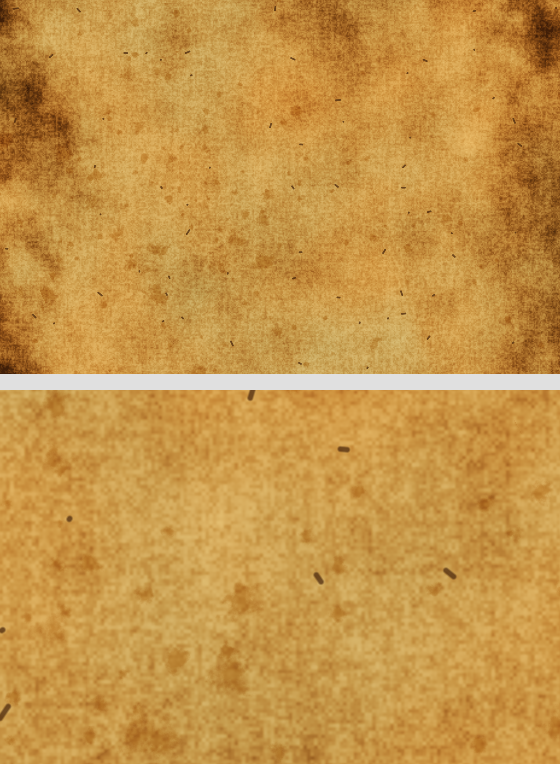
Top, the full canvas; bottom, a detail of the centre.
Reproduce this texture procedurally as a Shadertoy shader.

```glsl
// Aged golden parchment: layered noise sets a tone that runs through a ramp
// from dark brown to pale straw. Ragged dark borders, woven fibres, creases,
// rust stains and small dark flecks are added on top.

float hash(vec2 p) {
    vec3 q = fract(p.xyx * vec3(0.1031, 0.1030, 0.0973));
    q += dot(q, q.yzx + 33.33);
    return fract((q.x + q.y) * q.z);
}

vec2 hash2(vec2 p) {
    return vec2(hash(p), hash(p + 71.7));
}

float noise(vec2 p) {
    vec2 i = floor(p), f = fract(p);
    f = f * f * (3.0 - 2.0 * f);
    return mix(mix(hash(i), hash(i + vec2(1, 0)), f.x),
               mix(hash(i + vec2(0, 1)), hash(i + vec2(1, 1)), f.x), f.y);
}

// Fractal noise centred on zero
float fbm(vec2 p) {
    float sum = 0.0, amp = 0.5;
    for (int i = 0; i < 5; i++) {
        sum += amp * (noise(p) - 0.5);
        p = mat2(0.8, 0.6, -0.6, 0.8) * p * 2.03 + 17.3;
        amp *= 0.52;
    }
    return sum;
}

// Ragged blots, at most one per cell; density is the chance of a blot
float blots(vec2 p, float cells, float density) {
    vec2 g = p * cells, id = floor(g);
    float ragged = fbm(p * 55.0) * 0.55 + fbm(p * 150.0) * 0.3, cover = 0.0;
    for (int y = -1; y <= 1; y++)
    for (int x = -1; x <= 1; x++) {
        vec2 c = id + vec2(x, y);
        float radius = mix(0.08, 0.3, pow(hash(c + 5.1), 2.0));
        float d = length(g - c - hash2(c)) + ragged - radius;
        float present = step(hash(c + 23.9), density);
        cover = max(cover, present * (1.0 - smoothstep(-0.12, 0.12, d)));
    }
    return cover;
}

// Tiny elongated specks with random directions
float flecks(vec2 p, float cells) {
    vec2 g = p * cells, id = floor(g);
    float angle = 6.283 * hash(id + 3.7);
    vec2 dir = vec2(cos(angle), sin(angle));
    vec2 d = g - id - 0.25 - 0.5 * hash2(id);
    float reach = 0.11 * hash(id + 8.2);
    float along = clamp(dot(d, dir), -reach, reach);
    float dist = length(d - dir * along);
    return step(hash(id + 40.3), 0.14) * (1.0 - smoothstep(0.02, 0.06, dist));
}

// Faint straight folds: a dark line with a lighter flank
float creases(vec2 p, float aspect) {
    float sum = 0.0;
    for (int i = 0; i < 14; i++) {
        vec2 seed = vec2(float(i) * 7.3, 4.9);
        vec2 d = p - hash2(seed) * vec2(aspect, 1.0);
        float angle = 0.4 + 1.1 * hash(seed + 2.0);
        vec2 dir = vec2(cos(angle), sin(angle));
        float side = dot(d, vec2(-dir.y, dir.x)) + 0.03 * fbm(p * 6.0);
        float fade = 1.0 - smoothstep(0.04, 0.2, abs(dot(d, dir)));
        sum += fade * (0.35 * exp(-abs(side - 0.008) * 130.0)
                     - 0.55 * exp(-abs(side) * 320.0));
    }
    return sum;
}

vec3 paperRamp(float t) {
    vec3 c = mix(vec3(0.25, 0.12, 0.03), vec3(0.47, 0.26, 0.07), clamp(t * 0.5 + 1.0, 0.0, 1.0));
    c = mix(c, vec3(0.59, 0.35, 0.11), clamp(t, 0.0, 1.0));
    c = mix(c, vec3(0.69, 0.45, 0.17), clamp(t - 1.0, 0.0, 1.0));
    c = mix(c, vec3(0.76, 0.54, 0.23), clamp(t - 2.0, 0.0, 1.0));
    c = mix(c, vec3(0.80, 0.61, 0.29), clamp(t - 3.0, 0.0, 1.0));
    c = mix(c, vec3(0.84, 0.67, 0.36), clamp(t - 4.0, 0.0, 1.0));
    return mix(c, vec3(0.89, 0.75, 0.45), clamp((t - 5.0) * 0.5, 0.0, 1.0));
}

void mainImage(out vec4 fragColor, in vec2 fragCoord) {
    vec2 p = fragCoord / iResolution.y;
    float aspect = iResolution.x / iResolution.y;

    // Cloudy wear, with some upright streaking
    float tone = 4.25 + 3.0 * fbm(p * 3.2 + 4.0) + 2.4 * fbm(p * 11.0 + 31.0);
    tone += 1.4 * fbm(p * vec2(18.0, 3.0) + 60.0);

    // Ragged dark borders, heaviest at the left
    float rag = 0.35 * fbm(p * 4.5 + 12.0) + 0.12 * fbm(p * 19.0);
    float left = 1.0 - smoothstep(-0.04, 0.23, p.x + rag);
    float right = 1.0 - smoothstep(-0.05, 0.27, aspect - p.x + rag);
    float top = 1.0 - smoothstep(-0.04, 0.25, 1.0 - p.y + rag);
    float mottle = 1.0 + 2.2 * fbm(p * 13.0 + 80.0);
    tone -= (3.6 * left + 2.3 * right + 1.3 * top) * mottle;

    // Fibres, grain, folds and one long upright scratch
    tone += 0.8 * (noise(p * vec2(32.0, 210.0)) + noise(p * vec2(210.0, 24.0)) - 1.0);
    tone += 1.8 * (noise(p * 310.0) - 0.5) + 1.4 * (noise(p * 145.0 + 9.0) - 0.5);
    tone += creases(p, aspect);
    float scratch = exp(-abs(p.x - 0.46 - 0.004 * fbm(p * 5.0)) * 500.0);
    tone -= 0.9 * scratch * smoothstep(0.25, 0.5, p.y) * noise(p * 30.0);
    vec3 color = paperRamp(tone);

    // Slow drift between olive and reddish tints
    color *= 1.0 + vec3(0.12, -0.06, -0.3) * fbm(p * 4.0 + 90.0);

    // Rust stains, gathered left of the middle
    float cluster = exp(-7.0 * dot(p - vec2(0.52, 0.38), p - vec2(0.52, 0.38)));
    float rust = 0.65 * blots(p, 13.0, 0.03 + 0.35 * cluster);
    rust = max(rust, 0.7 * blots(p + 3.0, 32.0, 0.03 + 0.22 * cluster));
    color = mix(color, color * vec3(0.86, 0.70, 0.40), rust);

    color = mix(color, vec3(0.30, 0.16, 0.05), 0.75 * flecks(p, 17.0));
    fragColor = vec4(clamp(color, 0.0, 1.0), 1.0);
}
```
